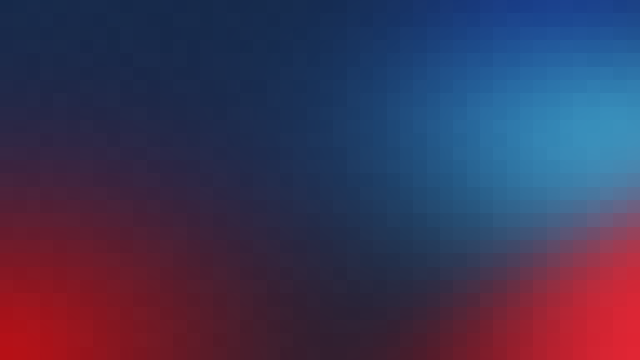
Give the GLSL for this background, as a Shadertoy shader.

```glsl
#define NAVY vec3(0.085, 0.165, 0.295)
#define DUSK vec3(0.105, 0.130, 0.200)
#define ROYAL_BLUE vec3(0.085, 0.180, 0.580)
#define MID_BLUE vec3(0.095, 0.310, 0.660)
#define SKY_BLUE vec3(0.220, 0.580, 0.750)
#define EMBER vec3(0.790, 0.060, 0.080)
#define DARK_RED vec3(0.720, 0.030, 0.060)
#define CRIMSON vec3(0.890, 0.145, 0.200)
#define RIDGE vec3(0.385, 0.82, 13.5)  // height, slope, sharpness
#define CELLS vec2(48.0, 27.0)
#define CELL_FLATNESS 0.6
#define CELL_GRAIN 0.010

float hash(vec2 p) {
    return fract(sin(dot(p, vec2(127.1, 311.7))) * 43758.5);
}

// Elliptical glow: 1 at the centre, fading over the given radii
float glow(vec2 p, vec2 center, vec2 radius) {
    vec2 d = (p - center) / radius;
    return exp(-dot(d, d));
}

vec3 gradientColor(vec2 uv) {
    // Dark backdrop
    vec3 color = mix(DUSK, NAVY, smoothstep(0.0, 0.6, uv.y));

    // Red glow in the lower left, with a hotter core
    float ember = 0.78 * glow(uv, vec2(0.0), vec2(0.37, 0.47))
                + 0.12 * glow(uv, vec2(0.0), vec2(0.12, 0.18));
    color = mix(color, EMBER, ember);

    // Deep blue on the upper right edge, and a wide blue halo
    float royal = 0.65 * glow(uv, vec2(0.88, 1.0), vec2(0.22, 0.25));
    color = mix(color, ROYAL_BLUE, royal);
    float halo = 0.60 * glow(uv, vec2(0.88, 0.72), vec2(0.29, 0.28));
    color = mix(color, MID_BLUE, halo);

    // Bright blue glow, reaching further down than up
    float skyReach = mix(0.38, 0.27, smoothstep(0.53, 0.73, uv.y));
    float sky = glow(uv, vec2(0.98, 0.61), vec2(0.30, skyReach));
    color = mix(color, SKY_BLUE, sky);

    // Crimson below a soft slanted ridge, fading out to the left
    float ridge = RIDGE.x - RIDGE.y * (1.0 - uv.x);
    float below = 1.0 / (1.0 + exp((uv.y - ridge) * RIDGE.z));
    float crimson = below * smoothstep(0.40, 1.02, uv.x);
    vec3 red = mix(DARK_RED, CRIMSON, smoothstep(0.55, 1.0, uv.x));
    return mix(color, red, crimson);
}

void mainImage(out vec4 fragColor, in vec2 fragCoord) {
    vec2 uv = fragCoord / iResolution.xy;

    // Faint square cells flatten the gradient
    vec2 cell = floor(uv * CELLS);
    vec2 cellCenter = (cell + 0.5) / CELLS;
    vec3 color = gradientColor(mix(uv, cellCenter, CELL_FLATNESS));

    // Slight tone variation from cell to cell
    color += CELL_GRAIN * (hash(cell) - 0.5);
    fragColor = vec4(color, 1.0);
}
```
